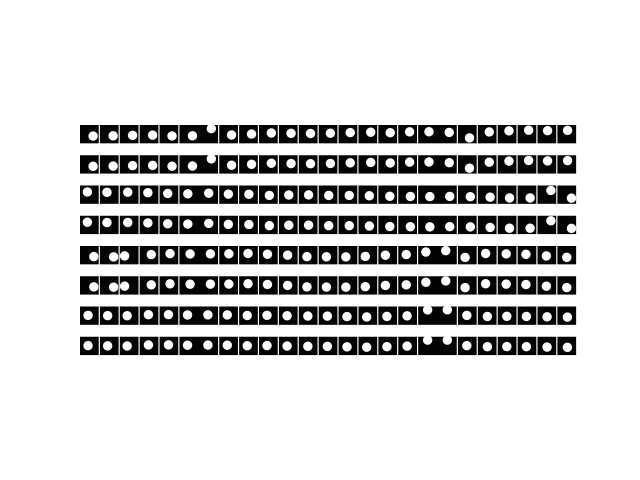
Give the GLSL for this pattern, as a WebGL 2 fragment shader.

```glsl
#version 300 es
precision highp float;
// Eight black film strips on white, each with 25 frames of a wandering white ball.

uniform vec2 u_resolution;
out vec4 outColor;

// Layout, in units of a 768 x 576 sheet that always fills the canvas
const vec2 SHEET = vec2(768.0, 576.0);
const vec2 GRID_ORIGIN = vec2(95.3, 150.0);   // left and top of the strips
const vec2 PITCH = vec2(23.87, 36.3);
const vec2 GRID_COUNT = vec2(25.0, 8.0);
const float FRAME_HEIGHT = 22.0;
const float FRAME_GAP = 1.4;
const float BALL_RADIUS = 5.6;
const float BALL_SOFTNESS = 0.8;
const float DRIFT = 2.4;                      // slow wander of the ball
const float JITTER = 0.5;                     // frame to frame wander
const float NOISE_PERIOD = 10.0;              // noise cells along one strip
const vec3 PAPER = vec3(1.0);
const vec3 INK = vec3(0.01);

// One value per track; each track fills two neighbouring strips
const vec4 START_X = vec4(16.5, 9.5, 17.8, 10.0);
const vec4 SLOPE_X = vec4(-3.0, 7.5, -25.0, 2.0);
const vec4 CURVE_X = vec4(0.0, 0.0, 19.0, 0.0);
const vec4 START_Y = vec4(13.5, 8.0, 11.0, 10.0);
const vec4 SLOPE_Y = vec4(-7.0, 7.5, -0.5, 2.5);
const vec4 WAVE_Y = vec4(-0.5, 0.0, 2.2, 0.6);
const float TAU = 6.2831853;

float hash(vec2 p) {
    vec3 q = fract(vec3(p.xyx) * 0.1031);
    q += dot(q, q.yzx + 33.33);
    return fract((q.x + q.y) * q.z);
}

// Wrapping one-dimensional gradient noise
float gradientNoise(float x, float seed) {
    float i = floor(x);
    float f = x - i;
    float a = hash(vec2(mod(i, NOISE_PERIOD), seed)) * 2.0 - 1.0;
    float b = hash(vec2(mod(i + 1.0, NOISE_PERIOD), seed)) * 2.0 - 1.0;
    return mix(a * f, b * (f - 1.0), f * f * (3.0 - 2.0 * f));
}

float isAt(float value, float target) {
    return 1.0 - step(0.5, abs(value - target));
}

// Sudden hops that break the smooth path of a track
vec2 hop(float column, int track) {
    float wide = isAt(column, 17.0) + isAt(column, 18.0);
    if (track == 0) return vec2(0.0, 7.0 * isAt(column, 19.0) - 7.5 * isAt(column, 6.0));
    if (track == 1) return vec2(0.0, -9.5 * isAt(column, 23.0));
    if (track == 2) return vec2(-10.0 * isAt(column, 2.0), 5.5 * isAt(column, 19.0) - 2.5 * wide);
    return vec2(0.0, -8.0 * wide);
}

// Ball centre inside its frame, measured from the top left
vec2 ballCentre(float column, int track) {
    float t = column / (GRID_COUNT.x - 1.0);
    float seed = float(track) * 7.0 + 3.0;
    float phase = column * NOISE_PERIOD / GRID_COUNT.x;
    vec2 path = vec2(START_X[track] + (SLOPE_X[track] + CURVE_X[track] * t) * t,
                     START_Y[track] + SLOPE_Y[track] * t
                     + WAVE_Y[track] * cos(2.0 * TAU * column / GRID_COUNT.x));
    vec2 drift = vec2(gradientNoise(phase, seed), gradientNoise(phase, seed + 40.0));
    vec2 jitter = vec2(hash(vec2(column, seed + 80.0)), hash(vec2(column, seed + 120.0))) * 2.0 - 1.0;
    vec2 centre = path + hop(column, track) + DRIFT * drift + JITTER * jitter;
    return clamp(centre, vec2(6.5, 4.0), vec2(17.6, 15.5));
}

// Smooth coverage of the interval from low to high
float band(float x, float low, float high, float pixel) {
    return clamp(min(x - low, high - x) / pixel + 0.5, 0.0, 1.0);
}

void main() {
    vec2 uv = gl_FragCoord.xy / u_resolution;
    vec2 point = vec2(uv.x, 1.0 - uv.y) * SHEET - GRID_ORIGIN;
    vec2 pixel = SHEET / u_resolution;

    // Half a row gap above each strip keeps both of its edges in one cell
    float rowMargin = 0.5 * (PITCH.y - FRAME_HEIGHT);
    point.y += rowMargin;
    vec2 cell = floor(point / PITCH);
    vec2 local = point - cell * PITCH - vec2(0.0, rowMargin);
    vec2 inside = step(vec2(0.0), cell) * step(cell, GRID_COUNT - 1.0);
    cell = clamp(cell, vec2(0.0), GRID_COUNT - 1.0);

    // Two pairs of frames are joined without a gap
    float joinRight = isAt(cell.x, 5.0) + isAt(cell.x, 17.0);
    float joinLeft = isAt(cell.x, 6.0) + isAt(cell.x, 18.0);
    float left = 0.5 * FRAME_GAP - joinLeft * PITCH.x;
    float right = PITCH.x - 0.5 * FRAME_GAP + joinRight * PITCH.x;
    float frame = band(local.x, left, right, pixel.x)
                * band(local.y, 0.0, FRAME_HEIGHT, pixel.y) * inside.x * inside.y;

    // White ball
    int track = int(cell.y) / 2;
    float edge = length(local - ballCentre(cell.x, track)) - BALL_RADIUS;
    float blur = max(BALL_SOFTNESS, 0.6 * max(pixel.x, pixel.y));
    float ball = 1.0 - smoothstep(-blur, blur, edge);

    outColor = vec4(mix(PAPER, INK, frame * (1.0 - ball)), 1.0);
}
```
